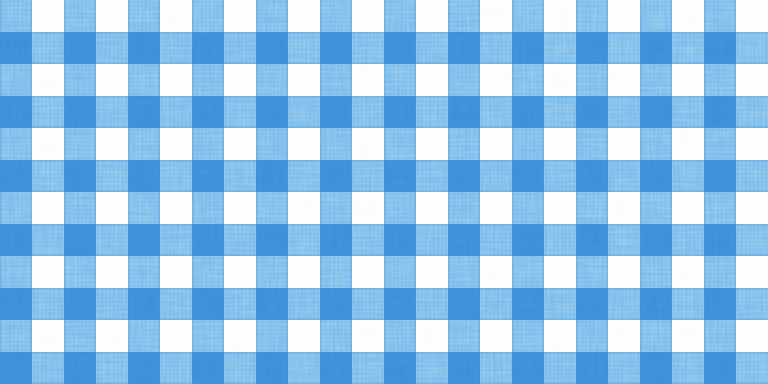
A Shadertoy shader for this pattern:

```glsl
const vec2 REPEATS = vec2(12.0, 6.0);
const float THREADS = 16.0;     // woven threads per repeat
const float SEAM_WIDTH = 0.02;  // in repeats
const float TAU = 6.2831853;

const vec3 WHITE = vec3(0.993);
const vec3 LIGHT_BLUE = vec3(0.53, 0.76, 0.93);
const vec3 DEEP_BLUE = vec3(0.25, 0.575, 0.85);

// Unit gradient at a lattice point
vec2 latticeGradient(vec2 cell, float seed) {
    uvec2 q = uvec2(cell) * uvec2(1597u, 7919u);
    uint h = (q.x ^ q.y) + uint(seed) * 3571u;
    h = (h ^ (h >> 15u)) * 73244475u;
    h = (h ^ (h >> 13u)) * 73244475u;
    h ^= h >> 16u;
    float angle = TAU * float(h & 65535u) / 65536.0;
    return vec2(cos(angle), sin(angle));
}

// Gradient noise that wraps after a whole number of cells
float wrappedNoise(vec2 p, vec2 period, float seed) {
    vec2 cell = floor(p);
    vec2 f = p - cell;
    vec2 u = f * f * f * (f * (f * 6.0 - 15.0) + 10.0);
    vec2 lo = mod(cell, period);
    vec2 hi = mod(cell + 1.0, period);
    float a = dot(latticeGradient(lo, seed), f);
    float b = dot(latticeGradient(vec2(hi.x, lo.y), seed), f - vec2(1.0, 0.0));
    float c = dot(latticeGradient(vec2(lo.x, hi.y), seed), f - vec2(0.0, 1.0));
    float d = dot(latticeGradient(hi, seed), f - 1.0);
    return mix(mix(a, b, u.x), mix(c, d, u.x), u.y);
}

// Signed distance into the stripe covering the first half of each repeat
vec2 stripeDepth(vec2 p) {
    return 0.25 - abs(fract(p + 0.25) - 0.5);
}

vec2 coverage(vec2 depth, vec2 pixel) {
    return clamp(depth / pixel + 0.5, 0.0, 1.0);
}

// Regular yarn ridges plus uneven, long streaks in both directions
float weave(vec2 p, vec2 repeats, vec2 pixel) {
    vec2 visible = 1.0 - smoothstep(0.35, 0.6, THREADS * pixel);
    vec2 ridges = cos(TAU * THREADS * p) * visible;
    vec2 warpScale = vec2(20.0, 2.0);
    vec2 weftScale = warpScale.yx;
    float warp = wrappedNoise(p * warpScale, repeats * warpScale, 1.0);
    float weft = wrappedNoise(p * weftScale, repeats * weftScale, 2.0);
    return 0.3 * (ridges.x + ridges.y) + warp + weft;
}

// Zero dyed layers is white, one is light, two is deep
vec3 dye(float layers) {
    vec3 single = mix(WHITE, LIGHT_BLUE, clamp(layers, 0.0, 1.0));
    return mix(single, DEEP_BLUE, clamp(layers - 1.0, 0.0, 1.1));
}

void mainImage(out vec4 fragColor, in vec2 fragCoord) {
    vec2 p = fragCoord / iResolution.xy * REPEATS;
    vec2 pixel = REPEATS / iResolution.xy;

    // Crossing stripes
    vec2 depth = stripeDepth(p);
    vec2 stripes = coverage(depth, pixel);
    float layers = stripes.x + stripes.y;

    // Denser yarn along the stripe borders
    vec2 seams = stripes - coverage(depth - SEAM_WIDTH, pixel);
    float seam = max(seams.x, seams.y);
    layers = min(layers + 0.35 * seam * min(layers, 1.0), 2.0);

    // Thread texture, strongest where one layer is dyed
    float strength = mix(0.025, 0.13, min(layers, 1.0));
    strength = mix(strength, 0.07, max(layers - 1.0, 0.0));
    layers -= strength * weave(p, REPEATS, pixel);

    fragColor = vec4(dye(layers), 1.0);
}
```
